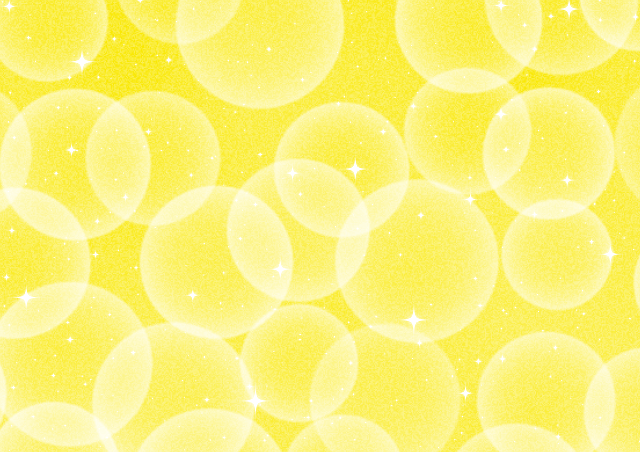
Reproduce this background procedurally as a Shadertoy shader.

```glsl
// Sunny yellow backdrop with translucent rim-lit bubbles, four-point sparkles and fine grain.
// Every layer adds to a single "paleness" value, which a yellow-to-white ramp then colours.
// Bubbles and sparkles sit on jittered grids; lengths are in units of the canvas height.

const float BUBBLE_CELL = 0.27;
const float GRAIN_FREQUENCY = 390.0;

vec3 hash32(vec2 p) {
    vec3 q = fract(p.xyx * vec3(0.1031, 0.1030, 0.0973));
    q += dot(q, q.yxz + 33.33);
    return fract((q.xxy + q.yzz) * q.zyx);
}

float valueNoise(vec2 p) {
    vec2 cell = floor(p);
    vec2 f = fract(p);
    f = f * f * (3.0 - 2.0 * f);
    float low = mix(hash32(cell).x, hash32(cell + vec2(1, 0)).x, f.x);
    float high = mix(hash32(cell + vec2(0, 1)).x, hash32(cell + vec2(1, 1)).x, f.x);
    return mix(low, high, f.y);
}

// Hazy in the middle, milky towards a crisp but soft rim
float bubbleAlpha(vec2 offset, float radius, float haze, float pixel) {
    float d = length(offset);
    float t = min(d / radius, 1.0);
    float edge = 0.002 + pixel;
    float inside = 1.0 - smoothstep(radius - edge, radius + edge, d);
    return inside * mix(haze, 0.6, pow(t, 2.7));
}

float addBubbles(float paleness, vec2 uv, float pixel) {
    vec2 home = floor(uv / BUBBLE_CELL);
    for (int y = -1; y <= 1; y++)
    for (int x = -1; x <= 1; x++) {
        vec2 cell = home + vec2(x, y);
        vec3 rnd = hash32(cell + 17.0);
        vec3 look = hash32(cell + 71.0);
        vec2 centre = (cell + mix(vec2(0.12), vec2(0.88), rnd.xy)) * BUBBLE_CELL;
        float radius = mix(0.120, 0.188, rnd.z);
        float strength = mix(0.6, 1.05, sqrt(look.x));
        float alpha = strength * bubbleAlpha(uv - centre, radius, 0.13 * look.y, pixel);
        paleness = mix(paleness, 1.0, alpha);
    }
    return paleness;
}

// One ray along x that narrows quickly into a hairline, which fades instead of aliasing
float ray(vec2 p, float reach, float core, float pixel) {
    float taper = max(1.0 - abs(p.x) / reach, 0.0);
    float halfWidth = core * (0.09 * taper + 0.91 * pow(taper, 6.0));
    float cover = clamp((halfWidth - abs(p.y)) / pixel + 0.5, 0.0, 1.0);
    return cover * min(2.0 * halfWidth / pixel, 1.0);
}

float sparkle(vec2 p, float reach, float pixel) {
    float core = reach * 0.2;
    float rays = max(ray(p, reach, core, pixel), ray(p.yx, reach, core, pixel));
    float glow = 0.85 * exp(-dot(p, p) / (core * core));
    return max(rays, glow);
}

float sparkleLayer(vec2 uv, float cellSize, vec2 reachRange, float density, float seed, float pixel) {
    vec2 home = floor(uv / cellSize);
    float light = 0.0;
    for (int y = -1; y <= 1; y++)
    for (int x = -1; x <= 1; x++) {
        vec2 cell = home + vec2(x, y);
        vec3 rnd = hash32(cell + seed);
        vec2 centre = (cell + mix(vec2(0.08), vec2(0.92), rnd.xy)) * cellSize;
        float present = step(hash32(cell + seed + 43.0).y, density);
        float reach = mix(reachRange.x, reachRange.y, rnd.z * rnd.z);
        light = max(light, present * sparkle(uv - centre, reach, pixel));
    }
    return light;
}

void mainImage(out vec4 fragColor, in vec2 fragCoord) {
    float pixel = 1.0 / iResolution.y;
    vec2 uv = fragCoord * pixel;

    // Backdrop: deeper at the top, with broad soft clouds
    float paleness = mix(0.37, 0.21, uv.y);
    paleness += 0.18 * (valueNoise(uv * 3.5 + 5.0) - 0.5);

    paleness = addBubbles(paleness, uv, pixel);

    // Grain, weaker where the surface is already pale
    float grain = valueNoise(uv * GRAIN_FREQUENCY) - 0.5;
    paleness += 0.44 * grain * (1.0 - paleness);

    // Sparkles: few large, some medium, many specks
    float light = sparkleLayer(uv, 0.24, vec2(0.032, 0.056), 0.7, 113.0, pixel);
    light = max(light, sparkleLayer(uv, 0.09, vec2(0.011, 0.023), 0.65, 211.0, pixel));
    light = max(light, sparkleLayer(uv, 0.047, vec2(0.006, 0.011), 0.5, 307.0, pixel));
    paleness = mix(paleness, 1.0, light);

    vec3 colour = mix(vec3(0.976, 0.908, 0.0), vec3(1.0), clamp(paleness, 0.0, 1.0));
    fragColor = vec4(colour, 1.0);
}
```
